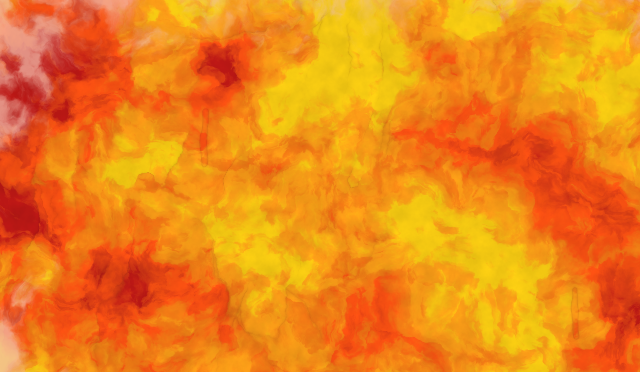
Reproduce this background procedurally as a Shadertoy shader.

```glsl
// Fiery watercolour: warm blotches, glazed strips, drips and bleached paper edges.

const float BASE_HEAT = 0.71;      // 0 = deep red, 1 = yellow
const float CLOUD_GAIN = 0.70;     // soft pigment variation
const float BLOTCH_GAIN = 0.19;    // crisp pigment variation
const float FLECK_GAIN = 0.13;     // small crisp blooms
const float GRAIN_GAIN = 0.30;     // fine granulation
const float RIM_DARKNESS = 0.12;   // dried edge of each glaze
const int GLAZES = 4;
const int DRIPS = 4;
const vec3 CRIMSON = vec3(0.72, 0.09, 0.08);
const vec3 BRICK = vec3(0.82, 0.22, 0.08);
const vec3 VERMILION = vec3(0.96, 0.31, 0.07);
const vec3 ORANGE = vec3(0.93, 0.47, 0.08);
const vec3 AMBER = vec3(0.96, 0.60, 0.09);
const vec3 YELLOW = vec3(0.95, 0.78, 0.07);
const vec3 PAPER = vec3(0.95, 0.75, 0.68);

// Pools of pigment: centre x, centre y, radius, heat change
const vec4 POOLS[12] = vec4[12](
    vec4(0.10, 0.78, 0.28, -0.50), vec4(0.03, 0.43, 0.12, -0.50),
    vec4(0.29, 0.17, 0.25, -0.36), vec4(0.56, 0.85, 0.14, -0.40),
    vec4(0.74, 0.91, 0.13, -0.34), vec4(1.02, 0.13, 0.14, -0.32),
    vec4(1.28, 0.65, 0.19, -0.24), vec4(1.53, 0.45, 0.14, -0.34),
    vec4(1.67, 0.12, 0.15, -0.50), vec4(0.96, 0.82, 0.19, 0.20),
    vec4(1.28, 0.31, 0.25, 0.36), vec4(1.62, 0.84, 0.20, 0.20));

// Slanted strips: centre, half width, lower end, heat change
const vec4 STRIPS[5] = vec4[5](
    vec4(0.40, 0.085, 0.50, 0.20), vec4(1.01, 0.030, 0.52, 0.11),
    vec4(1.09, 0.030, 0.56, -0.09), vec4(0.84, 0.050, 0.72, 0.12),
    vec4(0.17, 0.045, 0.28, 0.16));

float hash(vec2 p) {
    vec3 q = fract(vec3(p.xyx) * 0.1031);
    q += dot(q, q.yzx + 33.33);
    return fract((q.x + q.y) * q.z);
}

float noise(vec2 p) {
    vec2 i = floor(p), f = fract(p);
    f = f * f * f * (f * (f * 6.0 - 15.0) + 10.0);
    return mix(mix(hash(i), hash(i + vec2(1, 0)), f.x),
               mix(hash(i + vec2(0, 1)), hash(i + vec2(1, 1)), f.x), f.y);
}

float fbm(vec2 p) {
    float sum = 0.0, amp = 0.5;
    for (int i = 0; i < 6; i++) {
        sum += amp * noise(p);
        p = mat2(1.6, 1.2, -1.2, 1.6) * p + 17.3;
        amp *= 0.52;
    }
    return sum;
}

vec3 pigment(float h) {
    vec3 c = mix(CRIMSON, BRICK, smoothstep(0.0, 0.17, h));
    c = mix(c, VERMILION, smoothstep(0.14, 0.36, h));
    c = mix(c, ORANGE, smoothstep(0.36, 0.56, h));
    c = mix(c, AMBER, smoothstep(0.54, 0.74, h));
    return mix(c, YELLOW, smoothstep(0.74, 0.98, h));
}

void mainImage(out vec4 fragColor, in vec2 fragCoord) {
    vec2 p = fragCoord / iResolution.y;
    float width = iResolution.x / iResolution.y;
    vec2 warp = vec2(fbm(p * 5.0 + 3.1), fbm(p * 5.0 + 41.7)) - 0.5;
    vec2 ripple = vec2(fbm(p * 19.0 + 9.0), fbm(p * 19.0 + 71.0)) - 0.5;
    vec2 q = p + 0.20 * warp + 0.025 * ripple;

    // Broad pools with feathered, cloudy borders
    float heat = BASE_HEAT;
    for (int i = 0; i < 12; i++) {
        vec2 d = (q - POOLS[i].xy) / POOLS[i].z;
        heat += POOLS[i].w * exp(-pow(dot(d, d), 1.4));
    }
    heat += CLOUD_GAIN * (fbm(q * 4.0 + 8.0) - 0.49);
    heat += BLOTCH_GAIN * (smoothstep(0.42, 0.56, fbm(q * 7.0 + 60.0)) - 0.5);
    heat += FLECK_GAIN * (smoothstep(0.44, 0.56, fbm(p * 15.0 + 3.0 * warp)) - 0.5);
    heat += GRAIN_GAIN * (fbm(p * 32.0 + 4.0 * warp) - 0.5);

    // Irregular glazes, stretched downward, with short dried rims
    float broken = smoothstep(0.46, 0.66, fbm(p * 7.0 + 30.0));
    float rim = 0.0;
    for (int i = 0; i < GLAZES; i++) {
        vec2 g = (p + 0.10 * warp + 0.03 * ripple) * vec2(4.2, 2.3) + float(i) * 19.7;
        float field = noise(g) - 0.60 + 0.12 * (noise(g * 3.0) - 0.5);
        float wet = smoothstep(0.35, 0.70, noise(p * 5.0 + float(i) * 7.0));
        heat += (mod(float(i), 2.0) - 0.5) * 0.15 * wet
              * (smoothstep(-0.012, 0.012, field) - 0.3);
        rim += wet * broken * exp(-abs(field) / 0.008);
    }

    // Brushed strips with ragged borders, fading toward their tops
    for (int i = 0; i < 5; i++) {
        vec4 s = STRIPS[i];
        float across = p.x - 0.22 * (p.y - 0.6) + 0.10 * warp.x + 0.025 * ripple.x;
        float d = max(abs(across - s.x) - s.y, s.z - p.y + 0.45 * warp.y);
        float fade = 1.0 - smoothstep(s.z + 0.25, s.z + 0.52, p.y);
        float soft = mix(0.012, 0.003, broken);
        heat += s.w * fade * smoothstep(soft, -soft, d);
        rim += fade * (0.15 + 0.85 * broken) * exp(-abs(d) / 0.003);
    }

    // Thin runs of paint with a rounded foot
    for (int i = 0; i < DRIPS; i++) {
        float id = float(i);
        float top = 0.70 - 0.16 * id;
        float len = 0.12 + 0.08 * hash(vec2(id, 5.0));
        vec2 d = p - vec2(0.555 + 0.33 * id + 0.03 * warp.x, top);
        d.y += clamp(-d.y, 0.0, len);
        float run = length(d) - 0.006 - 0.004 * noise(p * 24.0);
        float strength = mod(id, 3.0) < 0.5 ? 1.0 : 0.15;
        heat -= 0.10 * strength * smoothstep(0.004, -0.004, run);
        rim += strength * exp(-abs(run) / 0.002);
    }

    vec3 color = pigment(clamp(heat, 0.0, 1.0));
    color *= 1.0 - RIM_DARKNESS * min(rim, 1.3) * vec3(0.7, 1.0, 0.6);
    color *= 0.93 + 0.14 * fbm(p * 26.0 + 50.0);

    // Bleached paper at the left side and in the upper corners
    float side = p.x + 0.10 * sin(p.y * 6.0 - 0.8);
    float ceiling = 1.0 - p.y + 0.12 * smoothstep(0.45, 0.65, p.x)
                  * smoothstep(width, width - 0.2, p.x);
    float inset = min(side, ceiling);
    float bleach = smoothstep(0.09, -0.11, inset - 0.55 * (fbm(q * 9.0 + 90.0) - 0.47));
    color = mix(color, PAPER, 0.72 * bleach);
    fragColor = vec4(clamp(color, 0.0, 1.0), 1.0);
}
```
